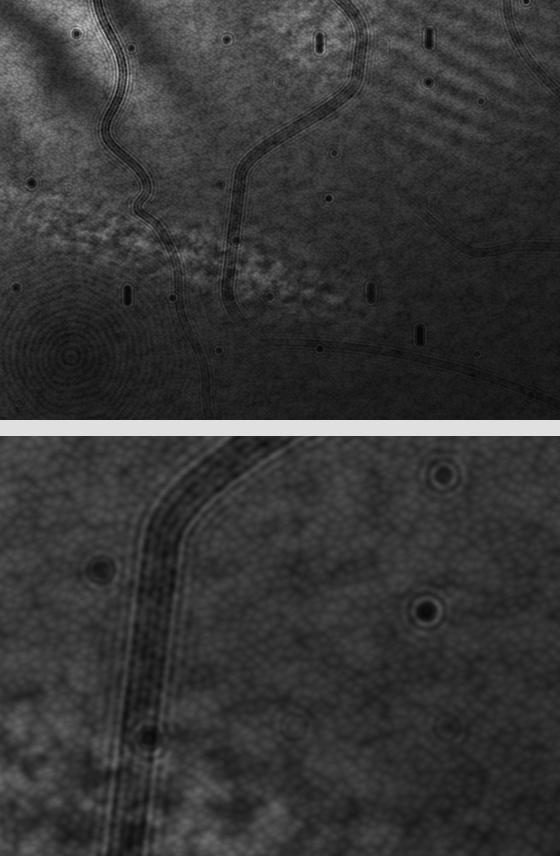
Top: the whole. Bottom: its middle third, enlarged.
Reproduce this texture procedurally as a WebGL 2 fragment shader.

```glsl
#version 300 es
precision highp float;
// Dim grey micrograph: fringed veins, ringed dust and speckle under uneven light.

uniform vec2 u_resolution;
out vec4 fragColor;

const float TAU = 6.2831853;
const float DARK_LEVEL = 0.080;
const float LIGHT_GAIN = 0.235;
const float LIGHT_REACH = 0.95;
const float SPECKLE_SCALE = 125.0;
const float SPECKLE_CONTRAST = 0.42;
const float MOTTLE_CONTRAST = 0.55;
const float FRINGE_PERIOD = 0.0085;
const float VEIN_DARKNESS = 0.27;
const float VEIN_FRINGE = 0.24;
const float DUST_SPACING = 0.12;
const float DUST_SHARE = 0.42;
const vec2 RING_CENTRE = vec2(0.17, 0.15);

vec2 hash2(vec2 p) {
  vec3 q = fract(p.xyx * vec3(0.1031, 0.1030, 0.0973));
  q += dot(q, q.yzx + 33.33);
  return fract((q.xx + q.yz) * q.zy);
}

float valueNoise(vec2 p) {
  vec2 i = floor(p), f = fract(p);
  f = f * f * (3.0 - 2.0 * f);
  float low = mix(hash2(i).x, hash2(i + vec2(1, 0)).x, f.x);
  float high = mix(hash2(i + vec2(0, 1)).x, hash2(i + vec2(1, 1)).x, f.x);
  return mix(low, high, f.y);
}

// Distance to the nearest scattered grain
float cellNoise(vec2 p) {
  vec2 i = floor(p), f = fract(p);
  float nearest = 2.0;
  for (int y = -1; y <= 1; y++)
    for (int x = -1; x <= 1; x++) {
      vec2 o = vec2(x, y);
      nearest = min(nearest, length(o + hash2(i + o) - f));
    }
  return nearest;
}

float spot(vec2 p, vec2 centre, float radius) {
  vec2 d = (p - centre) / radius;
  return exp(-dot(d, d));
}

// Dark tube with diffraction lines; g is zero on the centre line
float vein(float g, float halfWidth) {
  float slope = length(vec2(dFdx(g), dFdy(g))) * u_resolution.y;
  float d = abs(g) / max(slope, 0.001);
  float inside = 1.0 - smoothstep(halfWidth - 0.005, halfWidth + 0.002, d);
  float edge = d - halfWidth;
  float fringe = cos(edge * TAU / FRINGE_PERIOD) * exp(-abs(edge) / 0.012);
  return VEIN_FRINGE * fringe - VEIN_DARKNESS * inside;
}

float veins(vec2 p) {
  float bend = (p.y - 0.67) / 0.075, kink = (p.y - 0.505) / 0.03;
  float leftX = 0.51 - 0.27 * p.y - 0.075 * exp(-bend * bend)
    - 0.035 * exp(-kink * kink) + 0.01 * cos(26.0 * (p.y - 0.375));
  float top = max(p.y - 0.9, 0.0), foot = max(0.32 - p.y, 0.0);
  float midX = 0.545 + 0.12 * (p.y - 0.35) + 0.25 * smoothstep(0.58, 0.82, p.y)
    - 6.0 * top * top + 6.0 * foot * foot;
  float lowY = 0.185 - 0.32 * (p.x - 0.65) * (p.x - 0.65);
  float hook = 1.11 - p.x;
  float rightY = 0.385 + 0.5 * (hook + sqrt(hook * hook + 0.002))
    + 0.025 * smoothstep(1.12, 1.25, p.x);
  float cornerX = 1.207 + 2.6 * (1.0 - p.y) * (1.0 - p.y);

  float sum = vein(p.x - leftX, 0.012) * mix(0.65, 1.5, smoothstep(0.2, 0.8, p.y));
  sum += vein(p.x - midX, 0.016) * smoothstep(0.17, 0.33, p.y);
  sum += 0.7 * vein(p.y - lowY, 0.011) * smoothstep(0.58, 0.72, p.x);
  sum += 0.6 * vein(p.y - rightY, 0.013) * smoothstep(0.94, 1.02, p.x);
  sum += 0.8 * vein(p.x - cornerX, 0.012) * smoothstep(0.7, 0.8, p.y);
  return sum;
}

// Dust specks and short rods, each within its own cell
float dust(vec2 p) {
  vec2 cell = floor(p / DUST_SPACING);
  vec2 place = hash2(cell + 7.0), kind = hash2(cell + 91.0);
  vec2 q = (fract(p / DUST_SPACING) - 0.5) * DUST_SPACING - (place - 0.5) * 0.05;
  float rod = 0.016 * step(0.95, kind.x);
  q.y -= clamp(q.y, -rod, rod);
  float r = length(q), radius = mix(0.006, 0.010, place.y);
  float weight = smoothstep(0.35, 0.95, kind.y);
  float core = 1.0 - smoothstep(radius * 0.5, radius * 1.15, r);
  float halo = cos((r - radius * 1.5) * TAU / 0.008) * exp(-r * r / 0.00028);
  float mark = mix(0.18, 0.42, weight) * halo * (1.0 - core) - 0.75 * weight * core;
  return mark * step(1.0 - DUST_SHARE, kind.x);
}

float illumination(vec2 p, float mottle) {
  float fall = (0.5 * p.x + 1.0 - p.y) / LIGHT_REACH;
  float light = DARK_LEVEL + LIGHT_GAIN * exp(-fall * fall);
  light *= 1.0 - 0.35 * spot(p, RING_CENTRE, 0.2);
  float warp = 0.05 * (valueNoise(p * 9.0) - 0.5);
  // Broad diagonal bands at the upper left
  float broad = cos(TAU * (dot(p, vec2(0.8, 0.6)) - 0.72 + warp) / 0.22);
  light += (0.05 + 0.20 * broad) * spot(p, vec2(0.18, 0.95), 0.27);
  // Narrow slanted bands at the upper right
  float narrow = sin(TAU * (dot(p, vec2(0.4, 0.9)) + 0.6 * warp) / 0.055);
  light += (0.03 + 0.05 * narrow) * spot(p, vec2(1.08, 0.86), 0.24);
  light += 0.20 * mottle * spot(p, vec2(0.76, 0.94), 0.13);
  // Blotchy belt crossing the lower left
  float belt = p.y + 0.28 * p.x + 0.4 * warp;
  float beltMask = exp(-pow((belt - 0.52) / 0.07, 2.0)) * (1.0 - smoothstep(0.6, 1.0, p.x));
  light += beltMask * (0.20 * mottle - 0.04 + 0.035 * sin(belt * TAU / 0.05));
  return light;
}

void main() {
  vec2 p = gl_FragCoord.xy / u_resolution.y;
  vec2 slanted = mat2(0.95, -0.3, 0.3, 0.95) * p;
  float mottle = 0.55 * valueNoise(slanted * vec2(38.0, 60.0))
    + 0.45 * valueNoise(slanted * vec2(85.0, 110.0) + 31.0);
  float light = illumination(p, mottle);

  float speckle = 0.46 - cellNoise(slanted * SPECKLE_SCALE * vec2(0.85, 1.1));
  float r = length(p - RING_CENTRE);
  float rings = sin(r * TAU / 0.016 + 6.0 * valueNoise(p * 16.0));
  float weave = sin(dot(p, vec2(0.6, 0.8)) * TAU / FRINGE_PERIOD + 5.0 * valueNoise(p * 7.0));
  float detail = SPECKLE_CONTRAST * speckle + MOTTLE_CONTRAST * (mottle - 0.5)
    + 0.15 * rings * spot(p, RING_CENTRE, 0.3) + 0.035 * weave;

  float grey = light * (1.0 + detail + veins(p)) * (1.0 + dust(p));
  fragColor = vec4(vec3(clamp(grey, 0.03, 0.85)), 1.0);
}
```
